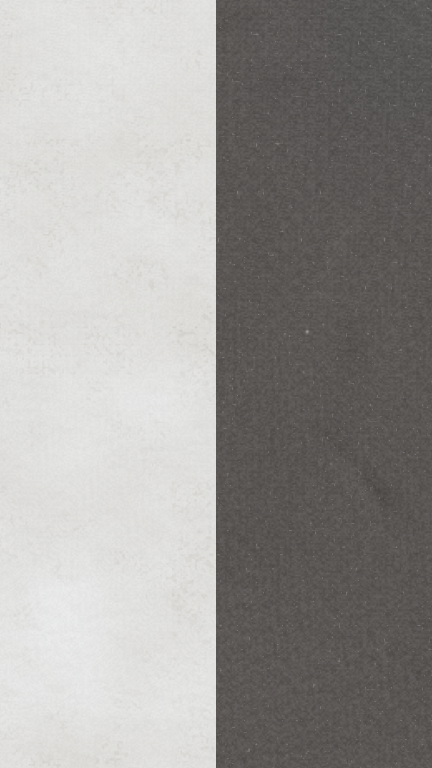
Reproduce this texture procedurally as a Shadertoy shader.

```glsl
// Two upright slabs: pale mottled plaster on the left, speckled charcoal stone on the right.

const float SEAM = 0.5;               // seam position, in canvas widths
const vec3 PLASTER = vec3(0.898, 0.899, 0.897);
const vec3 PLASTER_STAIN = vec3(0.050, 0.056, 0.070);
const vec3 STONE = vec3(0.356, 0.340, 0.333);
const float PLASTER_GRAIN = 0.030;
const float STONE_GRAIN = 0.060;
const float GRAIN_SCALE = 260.0;      // grains per canvas width

float hash(vec2 p) {
    return fract(sin(dot(p, vec2(127.1, 311.7))) * 43758.5453);
}

float noise(vec2 p) {
    vec2 i = floor(p), f = fract(p);
    f = f * f * (3.0 - 2.0 * f);
    return mix(mix(hash(i), hash(i + vec2(1, 0)), f.x),
               mix(hash(i + vec2(0, 1)), hash(i + vec2(1, 1)), f.x), f.y);
}

float fbm(vec2 p) {
    float sum = 0.0, amp = 0.5;
    for (int i = 0; i < 5; i++) {
        sum += amp * noise(p);
        p = mat2(1.6, 1.2, -1.2, 1.6) * p + 7.3;
        amp *= 0.5;
    }
    return sum;
}

// Soft elliptical spot
float blob(vec2 p, vec2 center, vec2 radius) {
    vec2 d = (p - center) / radius;
    return exp(-dot(d, d));
}

// Soft streak along a segment
float streak(vec2 p, vec2 a, vec2 b, float width) {
    vec2 ab = b - a;
    float t = clamp(dot(p - a, ab) / dot(ab, ab), 0.0, 1.0);
    float d = length(p - a - t * ab) / width;
    return exp(-d * d);
}

vec3 plaster(vec2 p) {
    vec2 q = p + 0.05 * (vec2(fbm(p * 9.0), fbm(p * 9.0 + 31.0)) - 0.5);
    float cloud = fbm(q * vec2(6.0, 7.0) + 3.0) - 0.48;

    // Broad warm stains and clean patches
    float stain = 0.32 + 1.0 * cloud;
    stain += 0.40 * blob(q, vec2(0.45, 1.01), vec2(0.07, 0.09));
    stain += 0.30 * blob(q, vec2(0.16, 0.60), vec2(0.20, 0.10));
    stain += 0.45 * blob(q, vec2(0.22, 0.04), vec2(0.20, 0.07));
    stain += 0.28 * blob(q, vec2(0.17, 1.40), vec2(0.14, 0.07));
    stain += 0.28 * blob(q, vec2(0.04, 1.19), vec2(0.08, 0.10));
    stain += 0.22 * blob(q, vec2(0.43, 1.52), vec2(0.09, 0.12));
    stain -= 0.35 * blob(q, vec2(0.12, 0.32), vec2(0.18, 0.13));
    stain -= 0.20 * blob(q, vec2(0.27, 1.70), vec2(0.16, 0.08));
    stain -= 0.20 * blob(q, vec2(0.36, 0.80), vec2(0.12, 0.16));

    // Pitted grain gathers where the stain is strong
    float pits = smoothstep(0.55, 0.85, noise(p * 150.0));
    pits *= smoothstep(0.40, 0.65, fbm(p * 14.0 + 9.0));
    float grain = noise(p * GRAIN_SCALE) - 0.5;

    // Faint trowel scratches
    float scratch = smoothstep(0.62, 0.80, noise(q * vec2(22.0, 70.0)));
    vec3 color = PLASTER - PLASTER_STAIN * stain;
    color -= vec3(0.030, 0.033, 0.038) * pits * (0.4 + max(stain, 0.0));
    color -= 0.007 * scratch;
    return color + PLASTER_GRAIN * grain;
}

vec3 stone(vec2 p) {
    vec2 q = p + 0.03 * (vec2(fbm(p * 12.0), fbm(p * 12.0 + 17.0)) - 0.5);
    float tone = 0.030 * (fbm(q * vec2(5.0, 4.0) + 20.0) - 0.48);

    // Smudges and diagonal scuffs
    tone -= 0.022 * streak(q, vec2(0.86, 0.66), vec2(0.90, 0.61), 0.016);
    tone -= 0.012 * streak(q, vec2(0.76, 0.78), vec2(0.96, 0.56), 0.022);
    tone += 0.012 * streak(q, vec2(0.77, 0.71), vec2(0.86, 0.62), 0.020);
    tone -= 0.020 * blob(q, vec2(0.81, 0.98), vec2(0.030, 0.060));
    tone -= 0.016 * blob(q, vec2(0.66, 1.59), vec2(0.070, 0.025));
    tone -= 0.018 * blob(q, vec2(0.55, 1.73), vec2(0.050, 0.025));
    tone += 0.018 * streak(q, vec2(0.71, 1.09), vec2(0.77, 1.09), 0.010);
    tone += 0.012 * streak(q, vec2(0.74, 1.12), vec2(0.80, 1.25), 0.016);

    // Mineral grain and sparse bright flecks
    float grain = noise(p * GRAIN_SCALE) - 0.5;
    grain += 0.6 * (noise(p * GRAIN_SCALE * 0.55 + 40.0) - 0.5);
    float fleck = smoothstep(0.86, 1.0, noise(p * GRAIN_SCALE * 0.7 + 80.0));
    float chip = blob(p, vec2(0.711, 1.010), vec2(0.004));

    vec3 color = STONE + tone + STONE_GRAIN * grain + 0.12 * fleck + 0.25 * chip;
    float cool = blob(p, vec2(0.95, 1.70), vec2(0.30, 0.30));
    return color + vec3(-0.004, 0.006, 0.010) * cool;
}

void mainImage(out vec4 fragColor, in vec2 fragCoord) {
    vec2 p = fragCoord / iResolution.x;
    float pixel = 1.0 / iResolution.x;
    float side = smoothstep(SEAM - 0.5 * pixel, SEAM + 0.5 * pixel, p.x);
    fragColor = vec4(mix(plaster(p), stone(p), side), 1.0);
}
```
